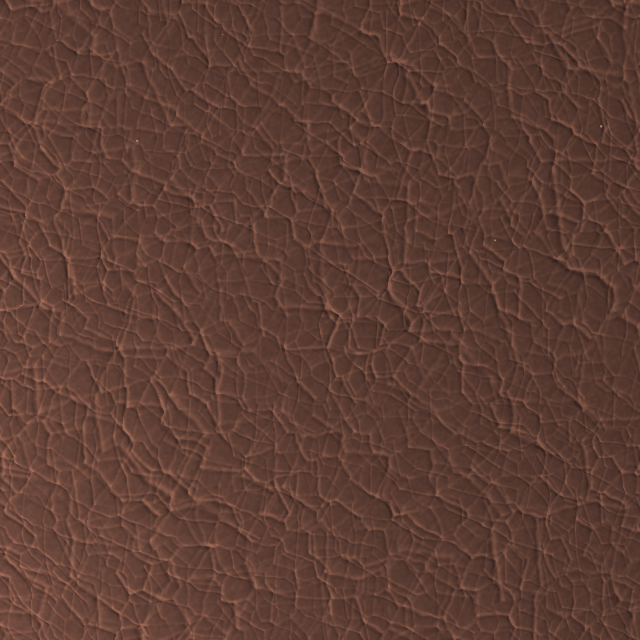
This texture is drawn by a three.js fragment shader. Its source:

```glsl
// Brown grained leather, lit from the lower left.
// Four layers of warped Voronoi borders are shaded as fine grooves of varied
// depth, over a broad light falloff, sharp pore noise and a few dust specks.
varying vec2 vUv;

const vec3 LEATHER = vec3(1.0, 0.662, 0.555);   // tint for a unit of red
const vec3 GLINT = vec3(1.0, 0.67, 0.52);
const vec3 DUST = vec3(0.72, 0.57, 0.42);
const vec2 TO_LIGHT = vec2(-0.80, -0.60);

vec2 hash2(vec2 p) {
  vec3 h = fract(p.xyx * vec3(0.1031, 0.1030, 0.0973));
  h += dot(h, h.yzx + 33.33);
  return fract((h.xx + h.yz) * h.zy);
}

// Smooth value noise, two channels in 0..1
vec2 noise2(vec2 p) {
  vec2 i = floor(p);
  vec2 f = fract(p);
  vec2 u = f * f * (3.0 - 2.0 * f);
  vec2 low = mix(hash2(i), hash2(i + vec2(1.0, 0.0)), u.x);
  vec2 high = mix(hash2(i + vec2(0.0, 1.0)), hash2(i + vec2(1.0)), u.x);
  return mix(low, high, u.y);
}

vec2 cellPoint(vec2 cell, float seed) {
  return 0.06 + 0.88 * hash2(cell + seed);
}

// Light on the grooves along Voronoi borders; width is in cell units
float grooves(vec2 p, vec2 light, float width, float seed) {
  vec2 base = floor(p);
  vec2 f = fract(p);
  vec2 home = vec2(0.0);
  vec2 toHome = vec2(0.0);
  float nearest = 9.0;
  for (int j = -1; j <= 1; j++) {
    for (int i = -1; i <= 1; i++) {
      vec2 cell = vec2(float(i), float(j));
      vec2 r = cell + cellPoint(base + cell, seed) - f;
      float d = dot(r, r);
      if (d < nearest) {
        nearest = d;
        home = cell;
        toHome = r;
      }
    }
  }
  float shade = 0.0;
  for (int j = -2; j <= 2; j++) {
    for (int i = -2; i <= 2; i++) {
      if (i == 0 && j == 0) continue;
      vec2 cell = home + vec2(float(i), float(j));
      vec2 r = cell + cellPoint(base + cell, seed) - f;
      vec2 normal = normalize(r - toHome);
      float t = dot(0.5 * (toHome + r), normal) / width;
      // both sides of a border share one depth
      float chance = hash2(2.0 * base + home + cell + seed + 7.0).x;
      float depth = 0.30 + 0.75 * chance;
      float wall = t * exp(0.5 - 0.5 * t * t);
      float pillow = 0.07 * t * exp(-0.4 * t);
      float sheen = 0.40 * exp(-0.5 * t * t);
      shade += depth * (dot(normal, light) * (wall + pillow) + sheen);
    }
  }
  return shade;
}

// One crease layer, turned by angle and stretched along its own x axis
float creaseLayer(vec2 p, float angle, float scale, float stretch, float width, float seed) {
  float c = cos(angle);
  float s = sin(angle);
  mat2 turn = mat2(c, -s, s, c);
  vec2 squash = vec2(1.0 / stretch, 1.0);
  vec2 q = turn * p * squash * scale;
  vec2 light = normalize(turn * TO_LIGHT * squash);
  return grooves(q + 40.0, light, width * scale, seed);
}

float dustSpecks(vec2 p, float cells) {
  vec2 cell = floor(p * cells);
  vec2 center = 0.2 + 0.6 * hash2(cell + 91.0);
  vec2 chance = hash2(cell + 17.0);
  float radius = mix(0.0010, 0.0024, chance.y);
  float d = length(fract(p * cells) - center) / cells;
  return step(chance.x, 0.13) * (1.0 - smoothstep(0.4 * radius, 1.3 * radius, d));
}

void main() {
  vec2 p = vUv;

  // Wandering of the creases
  vec2 drift = 0.040 * (noise2(p * 5.0) - 0.5);
  vec2 wobble = 0.009 * (noise2(p * 26.0 + 5.0) - 0.5);
  vec2 jitter = 0.0035 * (noise2(p * 85.0 + 9.0) - 0.5);
  vec2 warped = p + drift + wobble + jitter;

  // Long folds, grain cells and two sets of fine crossing wrinkles
  float relief = 0.52 * creaseLayer(warped, 0.85, 13.0, 1.5, 0.0023, 3.0);
  relief += 0.60 * creaseLayer(warped, 0.95, 23.0, 1.2, 0.0021, 23.0);
  relief += 0.42 * creaseLayer(p + drift + jitter, -0.35, 27.0, 1.4, 0.0016, 57.0);
  relief += 0.36 * creaseLayer(p + drift - wobble, 1.45, 32.0, 1.5, 0.0015, 81.0);
  relief *= 0.75 + 0.5 * noise2(p * 9.0 + 31.0).x;

  // Broad falloff of the light towards the upper right
  float left = pow(1.0 - p.x, 1.7);
  float low = 1.0 - p.y;
  float glow = 0.318 + 0.105 * left * (0.40 + 0.60 * low) + 0.012 * low;

  // Pores and soft mottling
  float pores = noise2(p * 250.0).x + 0.8 * noise2(p * 130.0 + 3.0).y - 0.9;
  float mottle = noise2(p * 45.0 + 13.0).x - 0.5;
  glow *= 1.0 + 0.095 * pores + 0.04 * mottle;

  vec3 color = LEATHER * glow * (1.0 + 0.38 * clamp(relief, -1.0, 0.0));
  color += GLINT * glow * 0.42 * clamp(relief, 0.0, 1.3);
  color = mix(color, DUST, 0.8 * dustSpecks(p, 7.0));
  gl_FragColor = vec4(color, 1.0);
}
```
